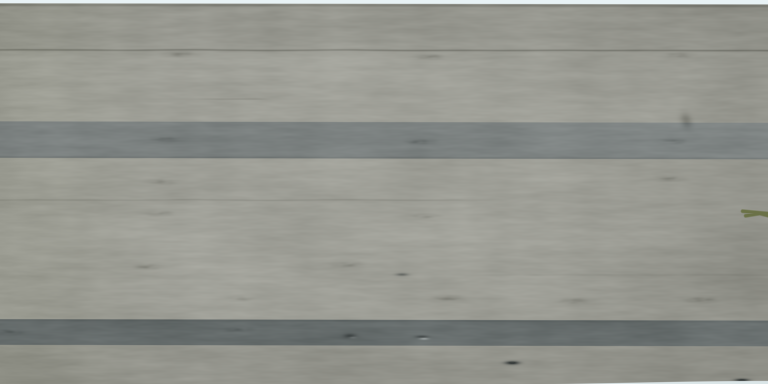
This texture is drawn by a WebGL 1 fragment shader. Its source:

```glsl
precision highp float;
// A pale weathered wall crossed by two grey painted bands, with thin seams,
// rows of soft stains, a few dark chips and a leaf tip at the right edge.
// Stretched gradient noise gives the grain; shapes are distance functions.

uniform vec2 u_resolution;

const vec3 WALL = vec3(0.622, 0.624, 0.593);
const vec3 UPPER_BAND = vec3(0.488, 0.510, 0.507);
const vec3 LOWER_BAND = vec3(0.400, 0.426, 0.425);
const vec3 SKY = vec3(0.91, 0.95, 0.96);
const vec3 LEAF = vec3(0.40, 0.43, 0.25);
const vec2 UPPER_EDGES = vec2(0.316, 0.411);   // top and bottom, measured down
const vec2 LOWER_EDGES = vec2(0.831, 0.898);
const float BAND_TILT = 0.0019;
const float GRAIN = 0.045;
const float MOTTLE = 0.030;
const float STAIN = 0.075;

vec2 hashGradient(vec2 cell) {
  float n = fract(sin(dot(cell, vec2(127.1, 311.7))) * 43758.5);
  float angle = 6.28318 * n;
  return vec2(cos(angle), sin(angle));
}

float gradientNoise(vec2 p) {
  vec2 i = floor(p), f = fract(p);
  vec2 w = f * f * f * (f * (f * 6.0 - 15.0) + 10.0);
  vec2 e = vec2(0.0, 1.0);
  float a = dot(hashGradient(i), f);
  float b = dot(hashGradient(i + e.yx), f - e.yx);
  float c = dot(hashGradient(i + e.xy), f - e.xy);
  float d = dot(hashGradient(i + e.yy), f - e.yy);
  return mix(mix(a, b, w.x), mix(c, d, w.x), w.y);
}

// Grain running along the wall, three octaves
float woodGrain(vec2 p) {
  float sum = 0.0, amp = 0.6;
  vec2 scale = vec2(5.0, 48.0);
  for (int k = 0; k < 3; k++) {
    sum += amp * gradientNoise(p * scale + float(k) * 17.3);
    scale *= vec2(2.3, 1.8);
    amp *= 0.7;
  }
  return sum;
}

float band(float y, vec2 edges, float aa) {
  return smoothstep(edges.x - aa, edges.x + aa, y)
       * (1.0 - smoothstep(edges.y - aa, edges.y + aa, y));
}

float seam(float y, float at, float width) {
  float d = (y - at) / width;
  return exp(-d * d);
}

float blot(vec2 p, vec2 center, vec2 radius) {
  vec2 d = (p - center) / radius;
  return exp(-dot(d, d));
}

// Soft stains repeated along a row, from index 0 to last
float stainRow(vec2 p, vec2 start, float spacing, float last) {
  float i = clamp(floor((p.x - start.x) / spacing + 0.5), 0.0, last);
  vec2 center = start + vec2(i * spacing, 0.004 * sin(i * 4.0 + start.y * 30.0));
  return blot(p, center, vec2(0.034, 0.0065));
}

float segment(vec2 p, vec2 a, vec2 b) {
  vec2 d = b - a;
  return length(p - a - d * clamp(dot(p - a, d) / dot(d, d), 0.0, 1.0));
}

void main() {
  // x runs right, y runs down; the height is one unit
  vec2 p = gl_FragCoord.xy / u_resolution.y;
  p.y = 1.0 - p.y;
  float aa = 0.8 / u_resolution.y;
  float tiltedY = p.y - BAND_TILT * p.x;

  // Wall tone: dimmer at the top, the bottom and the right-hand side
  vec3 color = WALL;
  color -= 0.035 * (1.0 - smoothstep(0.08, 0.17, p.y));
  color -= 0.045 * smoothstep(0.87, 0.92, p.y);
  color -= vec3(0.022, 0.020, 0.028) * (1.0 - smoothstep(0.0, 0.5, p.x));
  color -= 0.035 * smoothstep(1.35, 2.0, p.x);
  color -= 0.045 * blot(p, vec2(2.0, 0.73), vec2(0.30, 0.10));

  // Painted bands with dark rims
  float upper = band(tiltedY, UPPER_EDGES, aa);
  float lower = band(tiltedY, LOWER_EDGES, aa);
  color = mix(color, UPPER_BAND + 0.015 * (p.x - 1.0), upper);
  color = mix(color, LOWER_BAND + 0.012 * (p.x - 1.0), lower);
  color -= 0.04 * seam(tiltedY, UPPER_EDGES.y - 0.002, 0.003);
  color -= 0.03 * seam(tiltedY, LOWER_EDGES.x + 0.003, 0.003);

  // Grain, broad mottling and vertical washes
  color += GRAIN * woodGrain(p);
  color += MOTTLE * gradientNoise(p * vec2(3.0, 9.0) + 4.0);
  color += 0.018 * gradientNoise(vec2(p.x * 12.0, p.y * 1.5));

  // Seams
  float wobble = 0.002 * gradientNoise(vec2(p.x * 5.0, 2.0));
  color -= 0.11 * seam(p.y + wobble, 0.130 + 0.001 * p.x, 0.0026);
  color -= 0.05 * seam(p.y, 0.258, 0.0025) * smoothstep(0.45, 0.58, p.x) * (1.0 - smoothstep(0.66, 0.72, p.x));
  color -= 0.045 * seam(p.y + wobble, 0.521, 0.0025) * (1.0 - smoothstep(1.1, 1.35, p.x));
  color -= 0.022 * seam(p.y, 0.716, 0.003) * smoothstep(0.9, 1.5, p.x);

  // Stain rows
  float stains = stainRow(p, vec2(0.469, 0.145), 0.65, 2.0)
    + stainRow(p, vec2(0.435, 0.367), 0.66, 2.0)
    + stainRow(p, vec2(0.425, 0.469), 1.32, 1.0)
    + 0.7 * stainRow(p, vec2(0.417, 0.559), 0.69, 1.0)
    + stainRow(p, vec2(0.385, 0.691), 0.52, 1.0)
    + stainRow(p, vec2(1.170, 0.781), 0.327, 2.0)
    + 0.6 * stainRow(p, vec2(0.625, 0.782), 2.0, 0.0)
    + 0.8 * stainRow(p, vec2(0.031, 0.862), 0.59, 1.0);
  color -= STAIN * stains * (1.0 + gradientNoise(p * vec2(40.0, 120.0)));
  color -= 0.12 * blot(p, vec2(1.787, 0.313 + 0.3 * (p.x - 1.787)), vec2(0.015, 0.019));

  // Dark chips, two with light lower lips
  float chips = 0.45 * blot(p, vec2(1.047, 0.715), vec2(0.016, 0.004))
    + 0.65 * blot(p, vec2(0.911, 0.875), vec2(0.016, 0.006))
    + 0.60 * blot(p, vec2(1.099, 0.877), vec2(0.017, 0.004))
    + blot(p, vec2(1.334, 0.945), vec2(0.018, 0.0045))
    + blot(p, vec2(1.932, 0.990), vec2(0.018, 0.004));
  color = mix(color, vec3(0.17, 0.19, 0.19), min(chips, 0.85));
  color += 0.20 * blot(p, vec2(1.104, 0.882), vec2(0.012, 0.003));
  color += 0.10 * blot(p, vec2(0.918, 0.879), vec2(0.010, 0.003));

  // Leaf blades
  float blades = min(segment(p, vec2(2.01, 0.557), vec2(1.934, 0.550)),
                 min(segment(p, vec2(1.985, 0.555), vec2(1.942, 0.562)),
                     segment(p, vec2(1.975, 0.555), vec2(2.01, 0.564))));
  color = mix(color, LEAF, 0.9 * (1.0 - smoothstep(0.002, 0.003 + 2.0 * aa, blades)));

  // Bright strips above and below the wall
  float topEdge = 0.0085 + 0.0015 * p.x;
  float bottomEdge = 1.002 - 0.010 * smoothstep(1.25, 2.0, p.x);
  color -= 0.09 * seam(p.y, topEdge + 0.004, 0.004);
  color = mix(color, SKY, 1.0 - smoothstep(topEdge - aa, topEdge + aa, p.y));
  color = mix(color, SKY - 0.05, smoothstep(bottomEdge - aa, bottomEdge + aa, p.y));
  gl_FragColor = vec4(color, 1.0);
}
```
